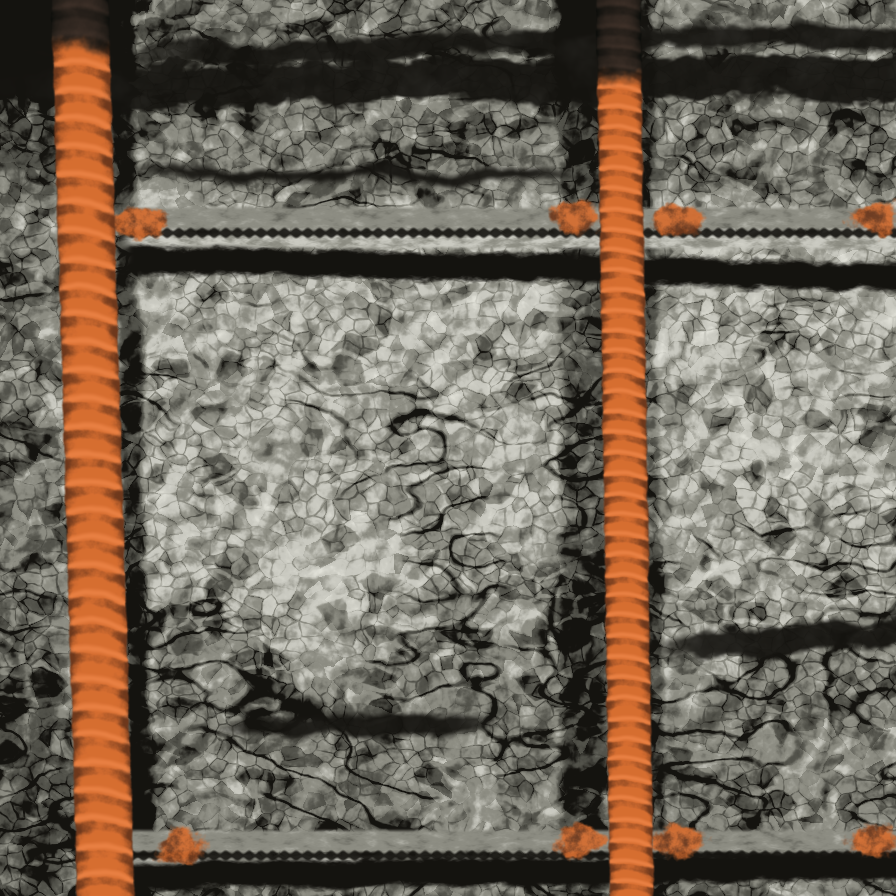
Write a WebGL 2 fragment shader that draws this texture.

```glsl
#version 300 es
precision highp float;
// Weathered concrete with rusty ribbed rods, thin cross wires and deep cracks.
uniform vec2 u_resolution;
out vec4 fragColor;

const vec3 INK = vec3(0.08, 0.075, 0.06);
const vec3 CHARCOAL = vec3(0.32, 0.32, 0.29);
const vec3 STONE = vec3(0.55, 0.55, 0.51);
const vec3 PALE = vec3(0.79, 0.79, 0.755);
const vec3 RUST = vec3(0.84, 0.43, 0.19);
const vec3 RUST_DARK = vec3(0.43, 0.22, 0.11);

vec2 hash2(vec2 p) {
  vec3 q = fract(p.xyx * vec3(0.1031, 0.1030, 0.0973));
  q += dot(q, q.yzx + 33.33);
  return fract((q.xx + q.yz) * q.zy);
}

float corner(vec2 cell, vec2 offset) {
  float a = 6.2832 * hash2(cell).x;
  return dot(vec2(cos(a), sin(a)), offset);
}

float gradientNoise(vec2 p) {
  vec2 i = floor(p), f = fract(p), u = f * f * (3.0 - 2.0 * f), e = vec2(1, 0);
  return mix(mix(corner(i, f), corner(i + e, f - e), u.x),
    mix(corner(i + e.yx, f - e.yx), corner(i + 1.0, f - 1.0), u.x), u.y);
}

float fbm(vec2 p) {
  float sum = 0.0, gain = 0.6;
  for (int i = 0; i < 4; i++) {
    sum += gain * gradientNoise(p);
    p = mat2(1.6, 1.2, -1.2, 1.6) * p + 5.3;
    gain *= 0.55;
  }
  return sum;
}

// x: distance from the cell border, y: random value of the cell
vec2 pebbles(vec2 p) {
  float nearest = 9.0, second = 9.0, id = 0.0;
  for (int k = 0; k < 9; k++) {
    vec2 cell = floor(p) + vec2(k % 3, k / 3) - 1.0;
    vec2 h = hash2(cell + 40.0);
    float d = length(cell + h - p);
    second = min(second, max(nearest, d));
    if (d < nearest) { nearest = d; id = h.y; }
  }
  return vec2(second - nearest, id);
}

float band(float x, float center, float halfWidth, float soft) {
  return 1.0 - smoothstep(halfWidth - soft, halfWidth + soft, abs(x - center));
}

// Wavering fissure that tapers at both ends
float crack(vec2 p, vec2 a, vec2 b, float halfWidth) {
  float t = (p.x - a.x) / (b.x - a.x);
  float y = mix(a.y, b.y, t) + 0.022 * fbm(vec2(p.x * 9.0, a.y * 40.0));
  float taper = smoothstep(0.0, 0.2, t) * (1.0 - smoothstep(0.8, 1.0, t));
  float w = halfWidth * taper * (1.0 + 1.1 * fbm(p * vec2(18, 30)));
  return taper * band(p.y, y, max(w, 0.001), 0.005);
}

// Brightness of the stone: 0 is ink, 1 is pale
float concreteTone(vec2 p) {
  vec2 w = p + 0.016 * vec2(fbm(p * 14.0), fbm(p * 14.0 + 7.0));
  vec2 fine = pebbles(w * vec2(62, 70)), coarse = pebbles(w * vec2(27, 37));
  float patches = fbm(p * 7.0 + 2.0);
  float t = 0.83 + 0.35 * patches + 0.25 * fbm(p * 70.0) + 0.3 * (fine.y - 0.5);
  t += 0.55 * (fbm(w * 36.0) - fbm(w * 36.0 + vec2(-0.25, 0.3)));
  t -= 0.3 * (1.0 - smoothstep(0.0, 0.2, fine.x)) * smoothstep(-0.25, 0.2, fbm(p * 15.0));
  t -= 0.32 * smoothstep(0.72, 0.78, coarse.y) * smoothstep(0.05, 0.25, coarse.x);
  float crevice = band(gradientNoise(w * vec2(13, 27)), 0.0, 0.035, 0.035);
  return t - 0.6 * crevice * smoothstep(0.0, 0.3, 0.22 - patches - 0.25 * p.y);
}

vec3 stoneColour(float t) {
  vec3 c = mix(INK, CHARCOAL, smoothstep(0.0, 0.33, t));
  c = mix(c, STONE, smoothstep(0.33, 0.66, t));
  return mix(c, PALE, smoothstep(0.66, 1.0, t)) + 0.1 * smoothstep(1.0, 1.35, t);
}

// Grey wire over a twisted strand, a lit gap and a black shadow
vec3 wire(vec3 c, vec2 p, float y, float slope) {
  float start = smoothstep(0.13, 0.15, p.x), grain = fbm(p * vec2(40, 90));
  float shadowY = y - 0.041 + slope * p.x + 0.009 * fbm(vec2(p.x * 10.0, y * 9.0));
  float twist = 0.004 + 0.0015 * sin(p.x * 480.0);
  c = mix(c, stoneColour(0.65 + 0.4 * grain), start * band(p.y, y, 0.012, 0.003));
  c = mix(c, stoneColour(0.85 + 0.6 * grain), start * band(p.y, y - 0.025, 0.008, 0.003));
  c = mix(c, INK, start * band(p.y, shadowY, 0.015 + 0.008 * grain, 0.004));
  return mix(c, INK, 0.9 * start * band(p.y, y - 0.016, twist, 0.002));
}

// Rust patch with a ragged rim
vec3 stain(vec3 c, vec2 p, vec2 center) {
  float d = length((p - center) / vec2(0.031, 0.02)) + 0.9 * fbm(p * 38.0);
  vec3 rust = mix(RUST_DARK, RUST, smoothstep(-0.4, 0.25, fbm(p * 60.0)));
  return mix(c, rust, 0.92 * (1.0 - smoothstep(0.7, 1.05, d)));
}

// Rounded bar with curved ribs, blackened above topEdge
vec3 rod(vec3 c, vec2 p, float axis, float halfWidth, float ribs, float topEdge) {
  float s = (p.x - axis + 0.003 * fbm(p * vec2(9, 45))) / halfWidth;
  float phase = fract(p.y * ribs + 0.22 * s * s + 0.12 * s + 0.25 * fbm(p * 12.0));
  float groove = band(phase, 0.5, 0.19, 0.11), glint = band(phase, 0.8, 0.1, 0.1);
  float light = sqrt(max(0.0, 1.0 - s * s)) - 0.4 * groove + 0.22 * glint + 0.5 * fbm(p * 55.0);
  vec3 paint = mix(RUST_DARK, RUST, smoothstep(0.0, 0.8, light)) + 0.07 * glint;
  float soot = smoothstep(-0.012, 0.012, p.y - topEdge + 0.02 * fbm(p * 30.0));
  paint = mix(paint, INK + 0.12 * light * vec3(1.0, 0.7, 0.6), soot);
  return mix(c, paint, band(s, 0.0, 1.0, 1.5 / (u_resolution.x * halfWidth)));
}

void main() {
  vec2 p = gl_FragCoord.xy / u_resolution;
  float rough = fbm(p * 16.0), x = p.x + 0.012 * rough;
  float leftAxis = mix(0.118, 0.089, p.y), rightAxis = mix(0.705, 0.69, p.y);
  // Stone, darker at the ledge, foot and left edge
  float tone = concreteTone(p) - 0.26 * smoothstep(0.76, 0.8, p.y);
  tone -= 0.5 - 0.25 * (smoothstep(0.1, 0.45, p.y) + smoothstep(0.05, 0.1, p.x));
  // Recesses beside the rods
  tone -= 0.42 * band(x, 0.652, 0.025, 0.008) + 0.65 * band(x, leftAxis + 0.043, 0.013, 0.006);
  tone -= 0.4 * band(x, rightAxis + 0.028, 0.009, 0.005);
  tone -= 0.8 * smoothstep(0.88, 0.91, p.y + 0.02 * rough)
    * max(band(x, 0.055, 0.07, 0.015), band(x, 0.665, 0.045, 0.012));
  vec3 colour = stoneColour(tone);
  // Ledges and fissures
  float gap = max(crack(p, vec2(-0.1, 0.902), vec2(1.3, 0.918), 0.025),
    crack(p, vec2(0, 0.937), vec2(1.25, 0.962), 0.013));
  gap = max(gap, crack(p, vec2(0.1, 0.81), vec2(0.7, 0.8), 0.006));
  gap = max(gap, crack(p, vec2(0.7, 0.275), vec2(1.15, 0.305), 0.015));
  gap = max(gap, crack(p, vec2(0.22, 0.18), vec2(0.58, 0.2), 0.011));
  colour = mix(colour, INK + 0.1 * max(rough, 0.0), 0.94 * gap);
  // Wires, each stained beside the rods
  for (int j = 0; j < 2; j++) {
    float low = float(j), y = mix(0.756, 0.061, low);
    colour = wire(colour, p, y, mix(-0.025, 0.012, low));
    colour = stain(colour, p, vec2(0.158 + 0.045 * low, y - 0.004));
    for (float k = 0.645; k < 1.0; k += 0.11) {
      if (k < 0.8 || k > 0.9) colour = stain(colour, p, vec2(k, y));
    }
  }
  colour = rod(colour, p, leftAxis, 0.032, 32.0, 0.948);
  colour = rod(colour, p, rightAxis, 0.0245, 44.0, 0.913);
  fragColor = vec4(clamp(colour, 0.0, 1.0), 1.0);
}
```
